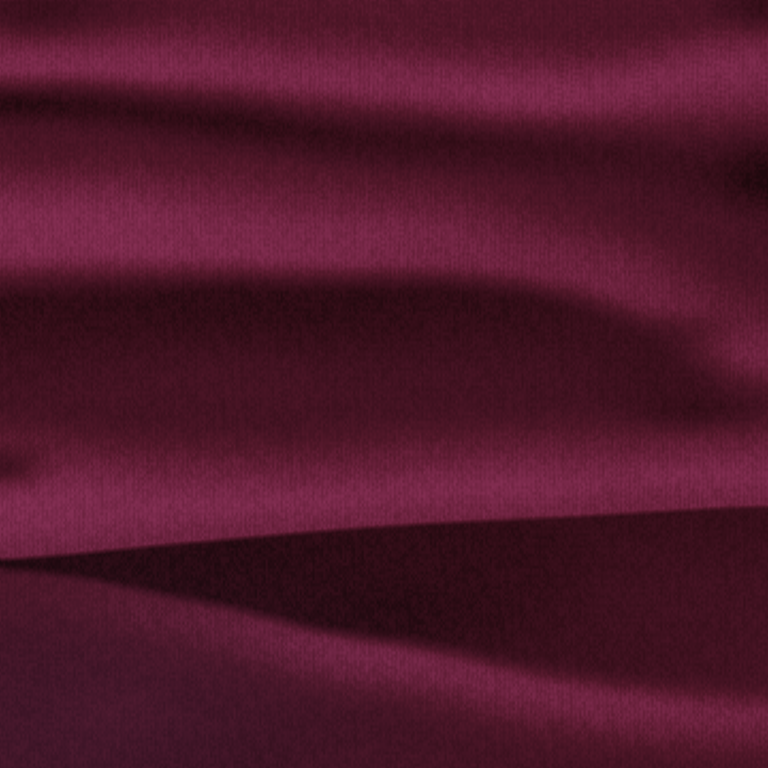
Give the GLSL for this texture, as a WebGL 2 fragment shader.

```glsl
#version 300 es
precision highp float;
// Burgundy knit cloth lying in soft horizontal folds, with one deep crease.
uniform vec2 u_resolution;
out vec4 fragColor;

float hash(vec2 p) {
  return fract(sin(dot(p, vec2(127.1, 311.7))) * 43758.5453);
}

float noise(vec2 p) {
  vec2 i = floor(p), f = fract(p);
  f = f * f * (3.0 - 2.0 * f);
  return mix(mix(hash(i), hash(i + vec2(1, 0)), f.x),
             mix(hash(i + vec2(0, 1)), hash(i + vec2(1, 1)), f.x), f.y);
}

// Smooth curve through five heights spaced evenly across the canvas.
float curve(float x, float h[5]) {
  int i = clamp(int(x * 4.0), 0, 3);
  float t = x * 4.0 - float(i);
  float a = h[max(i - 1, 0)], b = h[i], c = h[i + 1], d = h[min(i + 2, 4)];
  return b + 0.5 * t * (c - a + t * (2.0 * a - 5.0 * b + 4.0 * c - d
         + t * (3.0 * (b - c) + d - a)));
}

float spot(vec2 p, vec2 center, vec2 radius) {
  vec2 q = (p - center) / radius;
  return exp(-dot(q, q));
}

// Tone 0..6 runs from the deepest shadow to the brightest fibre.
vec3 clothColor(float tone) {
  vec3 ramp[7] = vec3[7](vec3(0.12, 0.03, 0.05), vec3(0.20, 0.05, 0.09),
                         vec3(0.26, 0.07, 0.13), vec3(0.32, 0.09, 0.16),
                         vec3(0.40, 0.12, 0.22), vec3(0.48, 0.16, 0.29),
                         vec3(0.55, 0.20, 0.35));
  vec3 color = ramp[0];
  for (int i = 1; i < 7; i++)
    color = mix(color, ramp[i], clamp(tone - float(i - 1), 0.0, 1.0));
  return color;
}

void main() {
  vec2 uv = gl_FragCoord.xy / u_resolution;
  vec2 p = vec2(uv.x, 1.0 - uv.y); // y measured down from the top
  float x = p.x;
  float y = p.y + 0.012 * (noise(uv * vec2(7.0, 4.0)) - 0.5);

  // Fold lines, top to bottom
  float ridge1 = curve(x, float[5](0.085, 0.094, 0.107, 0.122, 0.078));
  float shade1 = curve(x, float[5](0.130, 0.157, 0.182, 0.196, 0.235));
  float ridge2 = curve(x, float[5](0.285, 0.303, 0.318, 0.350, 0.450));
  float shade2 = curve(x, float[5](0.394, 0.390, 0.386, 0.410, 0.540));
  float band = curve(x, float[5](0.585, 0.612, 0.605, 0.590, 0.575));
  float hem = curve(x, float[5](0.727, 0.705, 0.684, 0.671, 0.658));
  float crease = curve(x, float[5](0.737, 0.783, 0.833, 0.880, 0.905));

  // Upper two folds: each lit ridge rolls into its shadow
  float tone = mix(2.8, 5.0, smoothstep(ridge1 - 0.085, ridge1, y));
  tone = mix(tone, mix(0.6, 1.5, x), smoothstep(ridge1, shade1, y));
  tone = mix(tone, 2.4, smoothstep(shade1, shade1 + mix(0.04, 0.07, x), y));
  tone = mix(tone, mix(5.0, 3.6, x * x), smoothstep(ridge2 - 0.115, ridge2, y));
  float roll = ridge2 + 0.035 * (1.0 - x);
  tone = mix(tone, mix(0.7, 1.9, x * x * x), smoothstep(roll, shade2, y));
  tone = mix(tone, 2.0, smoothstep(shade2, shade2 + 0.12, y));

  // Broad lit band ending at the hem
  tone = mix(tone, 4.2, smoothstep(band - 0.07, band + 0.025, y));
  tone += 0.8 * smoothstep(band, band + 0.05, y);
  tone -= 0.7 * smoothstep(hem - 0.045, hem, y);

  // Local dents and swells
  tone -= 1.5 * spot(p, vec2(0.05, 0.02), vec2(0.10, 0.035));
  tone -= 1.7 * spot(p, vec2(1.0, 0.01), vec2(0.06, 0.04));
  tone -= 1.3 * spot(p, vec2(1.0, 0.235), vec2(0.06, 0.06));
  tone -= 1.2 * spot(p, vec2(0.90, 0.43), vec2(0.06, 0.022));
  tone -= 1.0 * spot(p, vec2(0.90, 0.54), vec2(0.08, 0.022));
  tone -= 2.6 * spot(p, vec2(0.0, 0.61), vec2(0.055, 0.025));
  tone += 0.8 * spot(p, vec2(0.98, 0.47), vec2(0.06, 0.04));

  // Dark pocket under the hem
  float pocket = mix(0.25, 1.3, x) + 0.6 * smoothstep(hem, hem + 0.15, y) * x;
  pocket -= 0.4 * spot(p, vec2(0.55, 0.81), vec2(0.16, 0.05));
  tone = mix(tone, pocket, smoothstep(-0.003, 0.006, p.y - hem));

  // Lower fold: lit just below the crease, fading downwards
  float depth = y - crease;
  float glow = exp(-pow((depth - 0.025) / mix(0.04, 0.05, x), 2.0));
  float lower = 2.2 + glow * mix(0.4, 2.1, smoothstep(0.0, 0.5, x));
  lower -= mix(0.1, 0.5, x) * smoothstep(0.06, 0.14, depth);
  lower += 0.4 * spot(p, vec2(0.15, 0.93), vec2(0.09, 0.07));
  float softness = mix(0.008, 0.032, x * x);
  tone = mix(tone, lower, smoothstep(-softness, softness, depth));

  // Knit ribs, fibre grain and faint mottling
  float lit = clamp(tone * 0.25, 0.3, 1.0);
  tone += 0.15 * lit * sin(1068.0 * x + 3.0 * noise(uv * 20.0));
  tone += 0.85 * (noise(uv * vec2(360.0, 260.0)) - 0.5);
  tone += 0.35 * (noise(uv * vec2(130.0, 70.0) + 17.0) - 0.5);
  tone += 0.40 * (noise(uv * vec2(6.0, 14.0) + 5.0) - 0.5);

  // Cooler, greyer light falls on the lower left
  vec3 color = clothColor(tone);
  color += vec3(-0.015, 0.012, 0.025) * spot(p, vec2(0.1, 0.95), vec2(0.4, 0.2));
  fragColor = vec4(color, 1.0);
}
```
